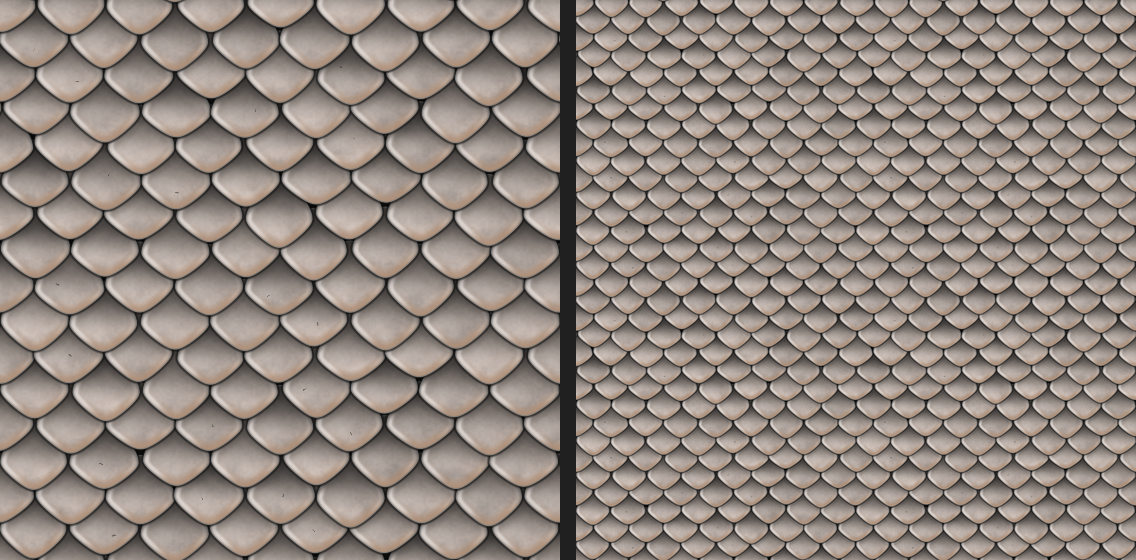
Left: one tile. Right: repeated 2 by 2.
Reproduce this texture procedurally as a Shadertoy shader.

```glsl
const vec2 GRID = vec2(8.0, 16.0); // columns, staggered rows

float hash(vec2 p) {
    return fract(sin(dot(p, vec2(127.1, 311.7))) * 43758.5);
}

float valueNoise(vec2 p) {
    vec2 i = floor(p), f = fract(p);
    f = f * f * (3.0 - 2.0 * f);
    return mix(mix(hash(i), hash(i + vec2(1, 0)), f.x),
               mix(hash(i + vec2(0, 1)), hash(i + vec2(1, 1)), f.x), f.y);
}

float fbm(vec2 p) {
    float sum = 0.0, amp = 0.5;
    for (int i = 0; i < 5; i++) {
        sum += amp * valueNoise(p);
        p = p * 2.03 + 17.3;
        amp *= 0.5;
    }
    return sum;
}

// Approximate distance to a rhombus with soft corners, positive inside
float scaleDistance(vec2 p, vec2 size) {
    const float k = 0.35; // corner softness
    vec2 q = p / size;
    vec2 s = sqrt(q * q + k * k);
    float span = sqrt(1.0 + k * k) - k;
    float f = (s.x + s.y - 2.0 * k) / span;
    vec2 gradient = q / s / size / span;
    return (1.0 - f) / max(length(gradient), 0.8);
}

float segmentDistance(vec2 p, vec2 dir) {
    return length(p - dir * clamp(dot(p, dir) / dot(dir, dir), -1.0, 1.0));
}

vec3 scaleColor(vec2 p, float d, vec2 id) {
    float seed = hash(id + 5.3);
    float cloud = fbm(p * 4.0 + 40.0 * vec2(seed, hash(id + 9.1)));
    float grain = fbm(p * 24.0 + 60.0 * seed);

    // Pale body, darkening towards the covered top
    float top = smoothstep(-0.2, 0.44, p.y + 0.26 * (cloud - 0.5));
    vec3 col = mix(vec3(0.72, 0.67, 0.64), vec3(0.27, 0.255, 0.245),
                   top * mix(0.65, 1.0, hash(id + 2.7)));
    col *= 0.94 + 0.11 * seed + 0.36 * (cloud - 0.5) + 0.1 * (grain - 0.5);

    // Warm lower rim
    float low = smoothstep(0.08, -0.2, p.y);
    float warm = smoothstep(0.2, 0.03, d) * low * smoothstep(-0.5, 0.0, p.x);
    col = mix(col, vec3(0.68, 0.55, 0.45), 0.85 * warm);

    // Glossy light on the shoulders
    float band = exp(-pow((d - 0.065) / 0.035, 2.0)) * smoothstep(0.2, 0.02, p.y);
    float gloss = band * (smoothstep(-0.08, -0.34, p.x) + 0.4 * smoothstep(0.2, 0.4, p.x));
    vec2 spot = (p - vec2(-0.17, -0.05)) * vec2(4.0, 6.0);
    gloss += 0.32 * exp(-dot(spot, spot));
    col = mix(col, vec3(0.9, 0.875, 0.86), 0.75 * clamp(gloss, 0.0, 1.0));

    // Faint nicks on a few scales
    vec2 at = 0.36 * (vec2(hash(id + 3.1), hash(id + 4.7)) - 0.5);
    float angle = 6.283 * seed;
    float nick = segmentDistance(p - at, 0.018 * vec2(cos(angle), sin(angle)));
    nick += 0.02 * (grain - 0.4);
    col *= 1.0 - 0.4 * step(0.8, hash(id + 8.2)) * smoothstep(0.014, 0.002, nick);

    // Cool bevel and thin dark outline
    col = mix(col, vec3(0.45, 0.465, 0.47), 0.7 * smoothstep(0.036, 0.014, d));
    return col * mix(0.35, 1.0, smoothstep(0.0, 0.018, d));
}

void mainImage(out vec4 fragColor, in vec2 fragCoord) {
    vec2 p = fragCoord / iResolution.xy * GRID.x;
    float pixel = GRID.x / iResolution.y;
    float nearestRow = round((p.y - 0.42) / 0.5);
    vec3 col = vec3(0.1, 0.097, 0.093);

    // Lower rows first, so each row overlaps the one beneath
    for (float r = -1.0; r <= 1.0; r++) {
        float row = nearestRow + r;
        float shift = 0.5 - 0.5 * mod(row, 2.0);
        for (float c = 0.0; c <= 1.0; c++) {
            float column = floor(p.x - shift) + c;
            vec2 id = mod(vec2(column, row), GRID);
            vec2 jitter = vec2(hash(id), hash(id + 1.7)) - 0.5;
            vec2 local = p - vec2(column + shift, 0.42 + 0.5 * row) - jitter * vec2(0.05, 0.1);
            vec2 size = vec2(0.492 + 0.03 * (hash(id + 6.4) - 0.5),
                             local.y > 0.0 ? 0.62 : 0.4 + 0.08 * (hash(id + 7.9) - 0.5));
            float d = scaleDistance(local, size);

            // Tight and wide contact shadows, then the scale itself
            col *= mix(0.5, 1.0, smoothstep(0.0, 0.035, -d));
            col *= mix(0.84, 1.0, smoothstep(0.0, 0.15, -d));
            col = mix(col, scaleColor(local, d, id), smoothstep(-pixel, pixel, d));
        }
    }
    fragColor = vec4(col, 1.0);
}
```
